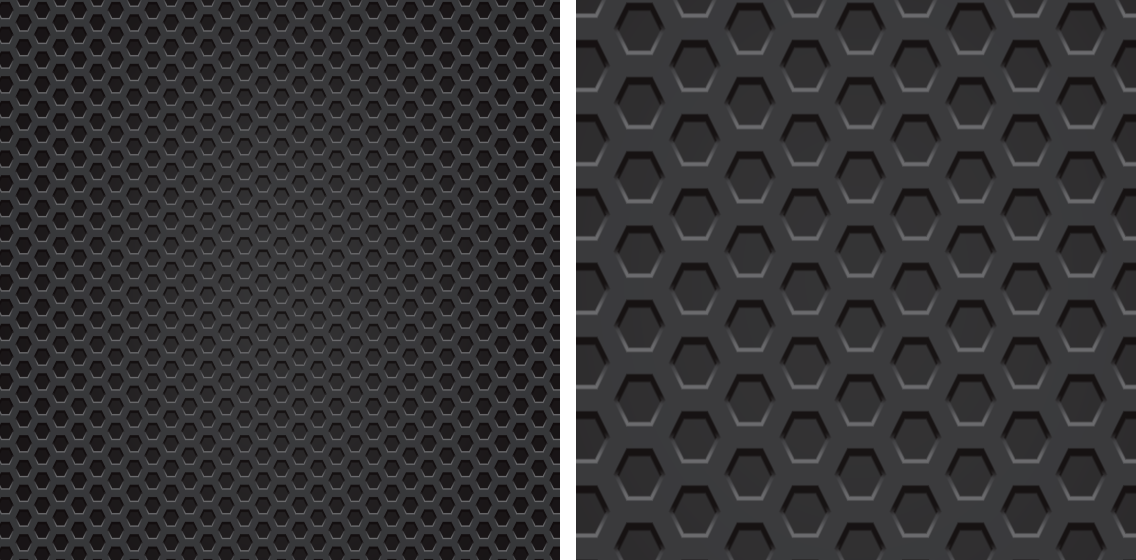
Left: the whole. Right: its middle third, enlarged.
Write a Shadertoy shader that draws this pattern.

```glsl
// Dark metal grille punched with bevelled hexagonal holes, lit softly from the centre.

// Distance to a flat-topped hexagon with the given apothem
float hexagon(vec2 p, float apothem) {
    p = abs(p);
    return max(p.y, dot(p, vec2(0.866, 0.5))) - apothem;
}

// Offset from the nearest centre of a staggered lattice with unit row pitch
vec2 nearestCell(vec2 p) {
    vec2 pitch = vec2(1.732, 1.0);
    vec2 a = mod(p + 0.5 * pitch, pitch) - 0.5 * pitch;
    vec2 b = mod(p, pitch) - 0.5 * pitch;
    return dot(a, a) < dot(b, b) ? a : b;
}

// Antialiased coverage inside a distance field
float fill(float d, float blur) {
    return smoothstep(blur, -blur, d);
}

void mainImage(out vec4 fragColor, in vec2 fragCoord) {
    vec2 uv = fragCoord / iResolution.xy;

    // Holes are slightly narrower than regular hexagons
    vec2 p = nearestCell((uv - vec2(0.5026, 0.5169)) * vec2(26.35, 22.62));
    float blur = max(0.7 * 22.62 / iResolution.y, 0.018);
    float hole = hexagon(p, 0.35);

    // Broad falloff, stronger towards the left and right edges
    float glow = 1.0 - smoothstep(0.0, 0.56, length((uv - 0.5) * vec2(1.0, 0.78)));

    // Flat face of the sheet
    vec3 metal = mix(vec3(0.212, 0.215, 0.225), vec3(0.232, 0.232, 0.24), glow);

    // Recessed floor, shifted down beneath the shadowed upper wall
    vec3 shadow = mix(vec3(0.07, 0.05, 0.055), vec3(0.09, 0.075, 0.075), glow);
    vec3 backing = mix(vec3(0.095, 0.08, 0.085), vec3(0.205, 0.203, 0.208), glow);
    float ground = fill(hexagon(p + vec2(0.0, 0.045), 0.29), blur * 1.2);
    vec3 inside = mix(shadow, backing, ground);

    // Bevel catches light on the bottom edge and the lower sides
    float facing = -p.y / max(length(p), 0.001);
    vec3 bevel = mix(vec3(0.27, 0.27, 0.28), vec3(0.42, 0.42, 0.43),
                     smoothstep(0.2, 0.9, facing));
    float rim = fill(-hole - 0.055, blur) * smoothstep(-0.25, 0.25, facing);
    inside = mix(inside, bevel, rim);

    fragColor = vec4(mix(metal, inside, fill(hole, blur)), 1.0);
}
```
